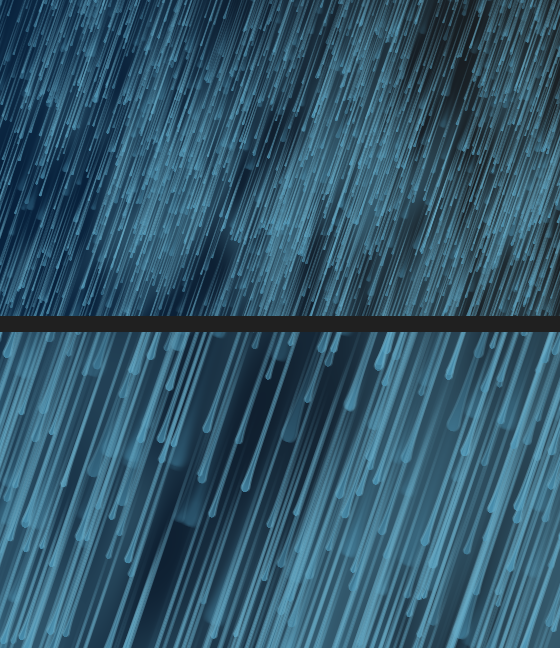
Top, the full canvas; bottom, a detail of the centre.
A Shadertoy shader for this background:

```glsl
const vec3 NAVY = vec3(0.030, 0.130, 0.235);
const vec3 CHARCOAL = vec3(0.095, 0.115, 0.130);
const vec3 MIST = vec3(0.26, 0.45, 0.54);
const vec3 WATER = vec3(0.30, 0.59, 0.72);
const vec3 GLINT = vec3(0.44, 0.70, 0.80);

const vec2 WIND = vec2(0.34, 1.0);        // direction from head to tail
const int LAYERS = 16;
const float CELL_LENGTH = 0.45;
const vec2 COLUMN_WIDTH = vec2(0.056, 0.022);  // far, near
const vec2 HEAD_RADIUS = vec2(0.012, 0.0043);
const vec2 OPACITY = vec2(0.46, 0.90);
const float FAR_BLUR = 0.012;
const float DENSITY = 0.92;
const float MIST_AMOUNT = 0.60;
const float RIM_WIDTH = 0.0012;
const float RIM_AMOUNT = 0.52;

// Integer hash: three random values per lattice point
vec3 hash3(ivec3 cell) {
    uvec3 v = uvec3(cell + 4096) * 1664525u + 1013904223u;
    v.x += v.y * v.z; v.y += v.z * v.x; v.z += v.x * v.y;
    v ^= v >> 16u;
    v.x += v.y * v.z; v.y += v.z * v.x; v.z += v.x * v.y;
    return vec3(v >> 8u) / 16777216.0;
}

float valueNoise(vec2 p) {
    ivec2 i = ivec2(floor(p));
    vec2 f = fract(p);
    f = f * f * (3.0 - 2.0 * f);
    float a = hash3(ivec3(i, 91)).x;
    float b = hash3(ivec3(i + ivec2(1, 0), 91)).x;
    float c = hash3(ivec3(i + ivec2(0, 1), 91)).x;
    float d = hash3(ivec3(i + ivec2(1, 1), 91)).x;
    return mix(mix(a, b, f.x), mix(c, d, f.x), f.y);
}

// Half width of a drop at distance u above the tip of its head
float dropHalfWidth(float u, float tail, float radius) {
    float taper = mix(0.33, 1.0, exp(-u / (3.0 * radius))) * (1.0 - u / tail);
    float cap = 1.0 - min(u / (1.3 * radius), 1.0);
    return radius * taper * sqrt(1.0 - cap * cap);
}

// Body coverage in x, rim coverage in y
vec2 drop(float side, float u, float tail, float radius, float blur, float pixel) {
    if (u < 0.0 || u > tail) return vec2(0.0);
    float soft = blur + pixel;
    float halfWidth = dropHalfWidth(u, tail, radius);
    float edge = abs(side) - halfWidth;
    float body = smoothstep(0.5, -0.5, edge / soft) * min(1.0, 2.0 * halfWidth / soft);
    float fade = smoothstep(1.0, 0.35, u / tail);
    body *= fade * mix(0.52, 1.0, exp(-u / (6.0 * radius)));
    float rim = clamp((RIM_WIDTH - abs(edge)) / pixel + 0.5, 0.0, 1.0);
    return vec2(body, rim * fade * min(1.0, u / radius));
}

vec3 rainLayer(vec3 color, vec2 p, int layer, float light, float pixel) {
    float near = smoothstep(0.12, 0.55, float(layer) / float(LAYERS - 1));
    float columnWidth = mix(COLUMN_WIDTH.x, COLUMN_WIDTH.y, near);
    float baseRadius = mix(HEAD_RADIUS.x, HEAD_RADIUS.y, near);
    float blur = FAR_BLUR * (1.0 - near);
    float opacity = mix(OPACITY.x, OPACITY.y, near) * light;
    vec2 cellSize = vec2(columnWidth, CELL_LENGTH);
    vec2 offset = hash3(ivec3(layer, 7, 33)).xy * cellSize;
    p += offset;
    int column = int(floor(p.x / columnWidth));

    for (int i = -1; i <= 1; i++) {
        float shift = hash3(ivec3(column + i, 513, layer)).x * CELL_LENGTH;
        int row = int(floor((p.y + shift) / CELL_LENGTH));
        for (int j = -1; j <= 0; j++) {
            ivec3 cell = ivec3(column + i, row + j, layer);
            vec3 place = hash3(cell);
            vec3 look = hash3(cell + ivec3(0, 0, 200));
            vec2 head = (vec2(cell.xy) + place.xy) * cellSize - vec2(0.0, shift);
            float cluster = smoothstep(0.2, 0.6, valueNoise((head - offset) * vec2(9.0, 2.5)));
            if (place.z > DENSITY * mix(0.40, 1.0, cluster)) continue;

            float radius = baseRadius * mix(0.6, 1.25, look.x);
            float tail = CELL_LENGTH * mix(0.4, 1.0, look.y);
            vec2 cover = drop(p.x - head.x, p.y - head.y, tail, radius, blur, pixel);
            float strength = mix(0.55, 1.0, look.z);
            color = mix(color, WATER, cover.x * opacity * strength);
            color = mix(color, GLINT, cover.y * RIM_AMOUNT * near * light * strength);
        }
    }
    return color;
}

void mainImage(out vec4 fragColor, in vec2 fragCoord) {
    vec2 uv = fragCoord / iResolution.xy;
    vec2 pos = fragCoord / iResolution.y;
    float pixel = 1.0 / iResolution.y;
    vec2 along = normalize(WIND);
    vec2 p = vec2(dot(pos, vec2(along.y, -along.x)), dot(pos, along));

    // Night sky, navy to charcoal, with a lit band below the middle
    vec3 color = mix(NAVY, CHARCOAL, smoothstep(0.05, 0.95, uv.x));
    float band = exp(-pow((uv.y - 0.38) / 0.36, 2.0));
    float light = mix(0.68, 1.0, band);

    // Slanted mist
    float mist = 0.6 * valueNoise(p * vec2(9.0, 2.5)) + 0.4 * valueNoise(p * vec2(24.0, 6.0) + 40.0);
    float sides = smoothstep(-0.25, 0.35, uv.x) * smoothstep(1.3, 0.75, uv.x);
    color = mix(color, MIST, MIST_AMOUNT * smoothstep(0.2, 0.78, mist) * mix(0.28, 1.15, band) * sides);

    // Rain, from far and blurred to near and sharp
    for (int layer = 0; layer < LAYERS; layer++) {
        color = rainLayer(color, p, layer, light, pixel);
    }
    fragColor = vec4(color, 1.0);
}
```
